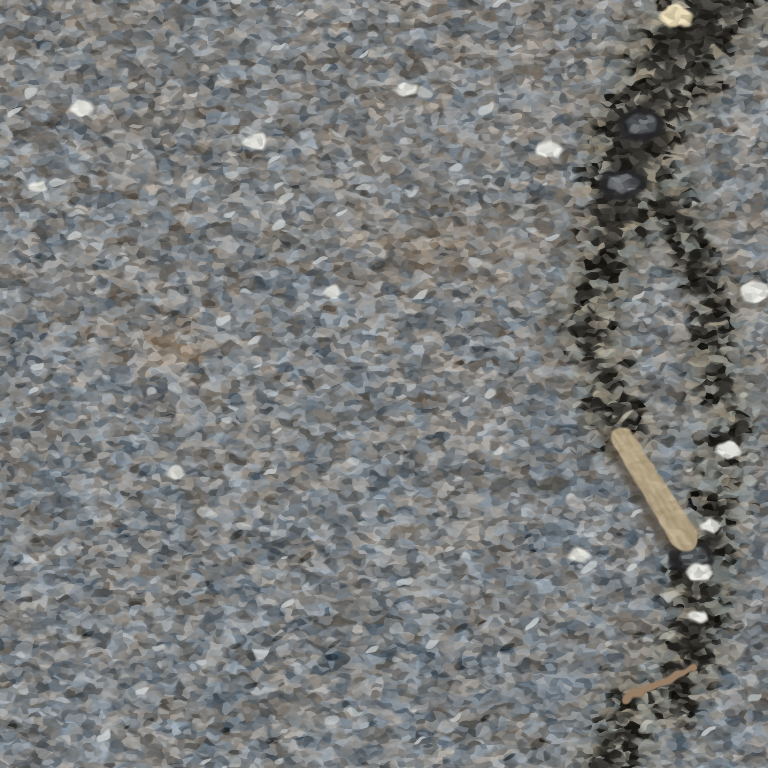
Reproduce this texture procedurally as a Shadertoy shader.

```glsl
// Weathered asphalt with a forked, grit-filled crack and a splinter of wood.
// Soft cellular flakes form the aggregate, gradient noise stains and frays it,
// and distance functions place the crack, the wood and the larger stones.

vec2 hash2(vec2 p) {
    vec3 q = fract(p.xyx * vec3(0.1031, 0.1030, 0.0973));
    q += dot(q, q.yzx + 33.33);
    return fract((q.xx + q.yz) * q.zy);
}

float gradientNoise(vec2 p) {
    vec2 i = floor(p), f = fract(p);
    vec2 u = f * f * f * (f * (f * 6.0 - 15.0) + 10.0);
    vec2 o = vec2(0.0, 1.0);
    float a = dot(hash2(i) * 2.0 - 1.0, f);
    float b = dot(hash2(i + o.yx) * 2.0 - 1.0, f - o.yx);
    float c = dot(hash2(i + o) * 2.0 - 1.0, f - o);
    float d = dot(hash2(i + 1.0) * 2.0 - 1.0, f - 1.0);
    return mix(mix(a, b, u.x), mix(c, d, u.x), u.y);
}

float fbm(vec2 p) {
    float sum = 0.0, gain = 0.6;
    for (int i = 0; i < 4; i++) {
        sum += gain * gradientNoise(p);
        p = p * 2.03 + 17.3;
        gain *= 0.5;
    }
    return sum;
}

// Soft Voronoi flakes: x is tone, y is tint, both centred on zero
vec2 flakes(vec2 p, float sharpness) {
    vec2 cell = floor(p), sum = vec2(0.0);
    float total = 0.0;
    for (int k = 0; k < 9; k++) {
        vec2 id = cell + vec2(k % 3, k / 3) - 1.0;
        vec2 d = id + hash2(id) - p;
        float w = exp(-sharpness * dot(d, d));
        sum += w * hash2(id + 71.7);
        total += w;
    }
    return sum / total - 0.5;
}

// Sparse tilted chips, one per grid cell at most; returns brightness
float chips(vec2 p, float grid, float chance, float radius) {
    vec2 cell = floor(p * grid);
    float light = 0.0;
    for (int k = 0; k < 9; k++) {
        vec2 id = cell + vec2(k % 3, k / 3) - 1.0;
        vec2 rnd = hash2(id + 9.1), shape = hash2(id + 43.7);
        vec2 d = p - (id + hash2(id)) / grid;
        d.y -= d.x * (shape.x - 0.4);
        d.y *= 1.3 + 1.5 * shape.y;
        float r = radius * (0.5 + 0.7 * rnd.y);
        float cover = 1.0 - smoothstep(r - 0.002, r + 0.002, length(d));
        light = max(light, cover * step(rnd.x, chance) * (0.45 + 0.55 * shape.x));
    }
    return light;
}

// x is distance to the segment, y is position along it
vec2 segment(vec2 p, vec2 a, vec2 b) {
    vec2 ab = b - a;
    float t = clamp(dot(p - a, ab) / dot(ab, ab), 0.0, 1.0);
    return vec2(length(p - a - ab * t), t);
}

float pathDistance(vec2 p, vec2[7] path) {
    float d = 9.0;
    for (int i = 0; i < 6; i++) d = min(d, segment(p, path[i], path[i + 1]).x);
    return d;
}

float disc(vec2 p, vec2 centre, float r) {
    return 1.0 - smoothstep(r - 0.003, r + 0.003, length((p - centre) * vec2(0.85, 1.25)));
}

float glow(vec2 p, vec2 centre, vec2 size) {
    vec2 d = (p - centre) / size;
    return exp(-dot(d, d));
}

void mainImage(out vec4 fragColor, in vec2 fragCoord) {
    vec2 p = fragCoord / iResolution.xy;
    vec2 warp = vec2(gradientNoise(p * 65.0), gradientNoise(p * 65.0 + 31.0));
    vec2 q = p + 0.007 * warp;
    float stain = fbm(p * 9.0);

    // Aggregate flakes, stretched sideways
    vec2 coarse = flakes(q * vec2(48.0, 80.0), 15.0);
    vec2 fine = flakes(q * vec2(100.0, 155.0) + 37.0, 16.0);
    float tone = 0.495 + 0.19 * coarse.x + 0.23 * fine.x + 0.035 * stain;
    tone += 0.05 * gradientNoise(p * vec2(130.0, 200.0));
    float warm = 0.02 * stain + 0.05 * coarse.y + 0.03 * fine.y + 0.012 * (p.y - 0.5);
    warm += 0.035 * glow(p, vec2(0.56, 0.68), vec2(0.10, 0.05));
    warm += 0.05 * glow(p, vec2(0.21, 0.55), vec2(0.06, 0.03));
    vec3 colour = vec3(tone) + vec3(warm - 0.006, 0.004, 0.008 - warm);
    colour -= 0.2 * chips(p + 0.37, 34.0, 0.28, 0.008) * (1.0 - 0.6 * p.y);
    colour = mix(colour, vec3(0.82, 0.84, 0.84), 0.8 * chips(q, 30.0, 0.24, 0.0085));

    // Forked crack: two upper arms and a lower trunk
    vec2 r = p + 0.016 * vec2(fbm(p * 24.0), fbm(p * 24.0 + 50.0));
    float leftArm = pathDistance(r, vec2[7](vec2(0.95, 1.02), vec2(0.88, 0.92), vec2(0.83, 0.83),
        vec2(0.81, 0.72), vec2(0.765, 0.60), vec2(0.785, 0.51), vec2(0.81, 0.44)));
    float rightArm = pathDistance(r, vec2[7](vec2(0.85, 0.78), vec2(0.905, 0.67), vec2(0.93, 0.60),
        vec2(0.93, 0.52), vec2(0.955, 0.47), vec2(0.945, 0.37), vec2(0.92, 0.29)));
    float trunk = pathDistance(r, vec2[7](vec2(0.92, 0.29), vec2(0.905, 0.26), vec2(0.915, 0.21),
        vec2(0.895, 0.15), vec2(0.88, 0.105), vec2(0.82, 0.07), vec2(0.785, -0.02)));
    float upper = smoothstep(0.64, 0.78, p.y);
    float d = min(min(leftArm - 0.024 * upper, rightArm + 0.004), trunk - 0.003);
    float soil = 1.0 - smoothstep(0.0, 0.075, d + 0.04 * stain);
    colour = mix(colour, colour * vec3(0.88, 0.85, 0.77), soil);
    float grit = 0.04 * coarse.x + 0.025 * fine.x + 0.02 * gradientNoise(p * 45.0);
    float gap = 1.0 - smoothstep(0.003, 0.028, d + grit);
    vec3 hollow = vec3(0.20, 0.195, 0.18) + 0.22 * fine.x + 0.12 * coarse.x;
    colour = mix(colour, hollow, 0.9 * gap);

    // Dark lodged stones with a lighter face, then pale pebbles
    vec3 lodged[3] = vec3[3](vec3(0.833, 0.837, 0.022), vec3(0.81, 0.76, 0.021), vec3(0.90, 0.273, 0.020));
    for (int i = 0; i < 3; i++) {
        vec2 c = lodged[i].xy;
        colour = mix(colour, vec3(0.15, 0.15, 0.16), 0.85 * disc(q, c, lodged[i].z + 0.005));
        colour = mix(colour, vec3(0.36, 0.37, 0.38) + 0.25 * fine.x, disc(q, c + 0.002, lodged[i].z * 0.75));
    }
    vec3 pebbles[14] = vec3[14](vec3(0.88, 0.978, 0.017), vec3(0.911, 0.255, 0.014),
        vec3(0.907, 0.197, 0.010), vec3(0.948, 0.414, 0.013), vec3(0.983, 0.62, 0.016),
        vec3(0.925, 0.316, 0.010), vec3(0.714, 0.805, 0.013), vec3(0.527, 0.883, 0.011),
        vec3(0.332, 0.816, 0.014), vec3(0.107, 0.859, 0.012), vec3(0.05, 0.757, 0.010),
        vec3(0.432, 0.62, 0.010), vec3(0.755, 0.277, 0.012), vec3(0.228, 0.385, 0.010));
    for (int i = 0; i < 14; i++) {
        vec3 pale = i == 0 ? vec3(0.87, 0.82, 0.69) : vec3(0.85, 0.85, 0.83);
        colour = mix(colour, pale + 0.18 * fine.x, disc(q, pebbles[i].xy, pebbles[i].z));
    }

    // Wood splinter with its shadow, and a thin twig
    vec2 shade = segment(q, vec2(0.796, 0.43), vec2(0.875, 0.295));
    colour = mix(colour, vec3(0.29, 0.25, 0.20), 0.6 * (1.0 - smoothstep(0.008, 0.02, shade.x)));
    vec2 wood = segment(p + 0.003 * warp, vec2(0.810, 0.430), vec2(0.891, 0.300));
    float grain = gradientNoise(vec2(dot(p, vec2(0.85, 0.53)) * 150.0, wood.y * 7.0));
    float halfWidth = 0.014 + 0.004 * wood.y;
    vec3 timber = vec3(0.68, 0.62, 0.51) + 0.12 * grain + 0.07 * fine.x;
    colour = mix(colour, timber, 1.0 - smoothstep(halfWidth - 0.002, halfWidth + 0.002, wood.x));
    float twig = segment(q, vec2(0.815, 0.09), vec2(0.90, 0.13)).x;
    colour = mix(colour, vec3(0.59, 0.49, 0.40), 1.0 - smoothstep(0.003, 0.007, twig));

    fragColor = vec4(clamp(colour, 0.0, 1.0), 1.0);
}
```
